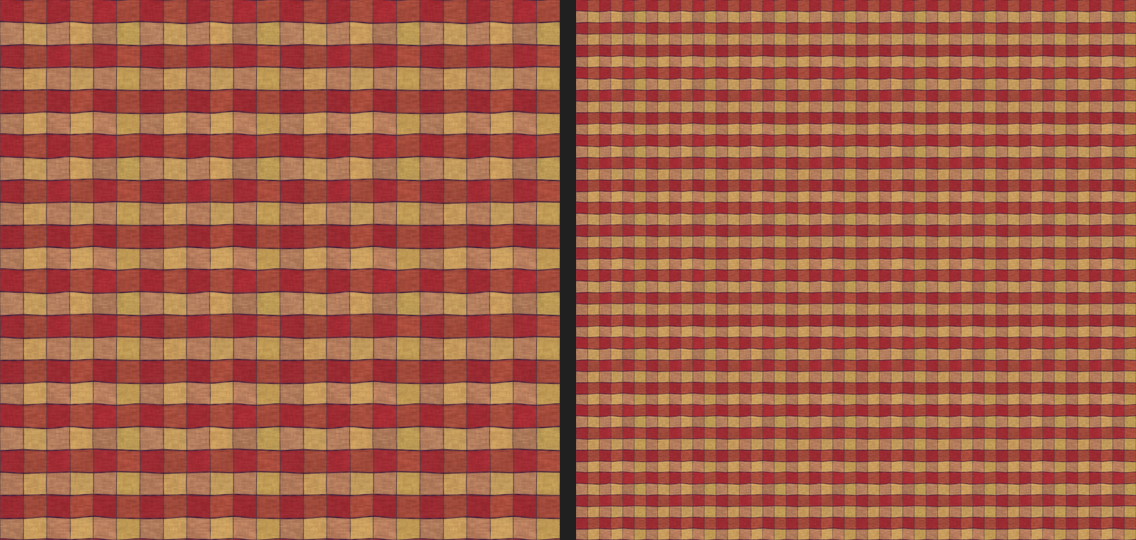
Left, the tile; right, the same tile 2 across and 2 down.
Reproduce this texture procedurally as a Shadertoy shader.

```glsl
float hash(vec2 p) {
    vec3 q = fract(p.xyx * vec3(0.1031, 0.1030, 0.0973));
    q += dot(q, q.yzx + 33.33);
    return fract((q.x + q.y) * q.z);
}

// Value noise that wraps after the given whole period
float noise(vec2 p, vec2 period) {
    vec2 i = floor(p), f = fract(p);
    f = f * f * (3.0 - 2.0 * f);
    vec2 a = mod(i, period), b = mod(i + 1.0, period);
    return mix(mix(hash(a), hash(vec2(b.x, a.y)), f.x),
               mix(hash(vec2(a.x, b.y)), hash(b), f.x), f.y);
}

// Noise with a density per check; the cloth repeats every 6 checks
float clothNoise(vec2 p, vec2 density) {
    return noise(p * density, 6.0 * density) - 0.5;
}

void mainImage(out vec4 fragColor, in vec2 fragCoord) {
    // 24 checks each way: 12 pairs of red and yellow stripes
    vec2 p = 24.0 * fragCoord / iResolution.xy;
    vec2 px = 24.0 / iResolution.xy;

    // Slightly uneven weaving bends the stripes
    vec2 cloth = p;
    p.x += 0.06 * clothNoise(cloth + 2.5, vec2(1.0));
    p.y += 0.11 * clothNoise(cloth, vec2(1.0));

    // Signed distance to the stripe borders, positive in even stripes
    vec2 stripe = 0.5 - abs(mod(p + 0.5, 2.0) - 1.0);
    float redWarp = smoothstep(-px.x, px.x, stripe.x);
    float redWeft = smoothstep(-px.y, px.y, -stripe.y);

    // Four thread crossings
    vec3 yellow = vec3(0.79, 0.62, 0.37);
    vec3 tan_ = vec3(0.70, 0.485, 0.36);
    vec3 rust = vec3(0.65, 0.295, 0.235);
    vec3 red = vec3(0.625, 0.17, 0.2);
    vec3 color = mix(mix(yellow, tan_, redWarp), mix(rust, red, redWarp), redWeft);

    // Dye differences between checks, with one olive stripe in six
    vec2 check = mod(floor(p), 6.0);
    color *= 1.0 + 0.07 * (hash(check + 7.0) - 0.5);
    color.r += 0.03 * (hash(check + 19.0) - 0.5);
    color *= mix(vec3(1.0), vec3(0.97, 1.0, 0.92), step(4.5, check.x) * (1.0 - redWeft));

    // Thread grain, strongest where the two dyes mix
    float weftGrain = clothNoise(cloth, vec2(4.0, 15.0));
    float warpGrain = clothNoise(cloth + 0.3, vec2(15.0, 4.0));
    float speckle = clothNoise(cloth, vec2(18.0));
    float mixed = abs(redWarp - (1.0 - redWeft));
    mixed = 1.0 - mixed;
    float weft = mix(0.05, 0.10, max(mixed, redWeft * (1.0 - redWarp)));
    color *= 1.0 + weft * weftGrain + 0.06 * warpGrain + 0.06 * speckle;
    color += vec3(0.01, 0.03, 0.025) * weftGrain;
    color *= 1.0 + 0.05 * clothNoise(cloth, vec2(2.0));

    // Thin navy threads along the borders, fainter upright
    vec2 line = smoothstep(-px, px, vec2(0.018, 0.026) - abs(stripe));
    float wear = 1.0 + 0.5 * clothNoise(cloth, vec2(5.0));
    color = mix(color, vec3(0.30, 0.22, 0.27), 0.75 * line.x * wear);
    color = mix(color, vec3(0.22, 0.10, 0.23), 0.85 * line.y * wear);

    fragColor = vec4(color, 1.0);
}
```
